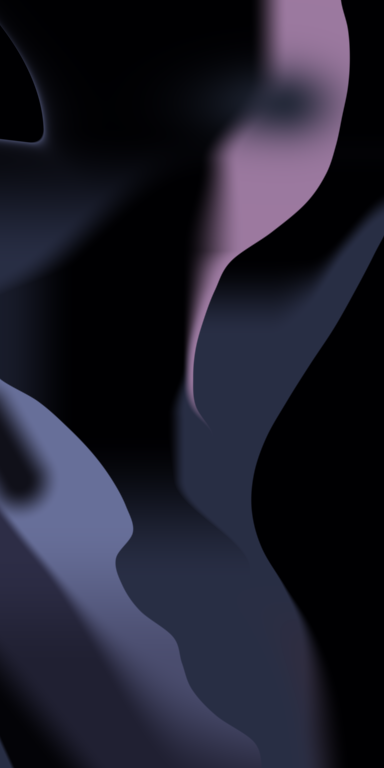
This background is drawn by a Shadertoy shader. Its source:

```glsl
// Dark abstract wallpaper: folded silk ribbons in navy, mauve and periwinkle.
// Each crisp fold is a spline x(y); the soft sides are smoothstep fades,
// and the layers are blended from back to front over near black.

#define BLACK vec3(0.0, 0.0, 0.008)
#define NAVY vec3(0.158, 0.180, 0.268)
#define DUSK vec3(0.195, 0.175, 0.245)
#define SLATE vec3(0.125, 0.150, 0.210)
#define MAUVE vec3(0.610, 0.475, 0.625)
#define PERIWINKLE vec3(0.405, 0.435, 0.600)
#define INDIGO vec3(0.290, 0.300, 0.430)
#define PLUM vec3(0.125, 0.125, 0.195)
#define KNOTS 16

// Edge positions at evenly spaced heights, in canvas widths
const float mauveEdge[KNOTS] = float[KNOTS](0.888, 0.906, 0.911, 0.906, 0.891, 0.875,
    0.849, 0.797, 0.708, 0.602, 0.56, 0.531, 0.51, 0.503, 0.51, 0.555);
const float navyEdge[KNOTS] = float[KNOTS](1.018, 0.974, 0.924, 0.87, 0.807, 0.747,
    0.693, 0.661, 0.656, 0.682, 0.74, 0.805, 0.852, 0.883, 0.901, 0.911);
const float frontEdge[KNOTS] = float[KNOTS](-0.01, 0.099, 0.177, 0.242, 0.292, 0.328,
    0.346, 0.302, 0.318, 0.365, 0.451, 0.474, 0.5, 0.563, 0.661, 0.682);

// Catmull-Rom curve through the knots, t from 0 to 1
float spline(float knots[KNOTS], float t) {
    t = clamp(t, 0.0, 1.0) * float(KNOTS - 1);
    int i = min(int(t), KNOTS - 2);
    float f = t - float(i);
    float a = knots[max(i - 1, 0)], b = knots[i];
    float c = knots[i + 1], d = knots[min(i + 2, KNOTS - 1)];
    return b + 0.5 * f * (c - a + f * (2.0 * a - 5.0 * b + 4.0 * c - d
        + f * (3.0 * (b - c) + d - a)));
}

// Approximate signed distance to a fold, negative on its left
float foldDistance(float knots[KNOTS], vec2 p, float top, float bottom) {
    float t = (p.y - top) / (bottom - top);
    float x = spline(knots, t);
    float slope = (spline(knots, t + 0.004) - x) / (0.004 * (bottom - top));
    return (p.x - x) / sqrt(1.0 + slope * slope);
}

float segmentDistance(vec2 p, vec2 a, vec2 b) {
    vec2 ab = b - a;
    return length(p - a - ab * clamp(dot(p - a, ab) / dot(ab, ab), 0.0, 1.0));
}

// Dim light on the left, shaded below by a wide arch
vec3 leftGlow(vec2 p) {
    float arch = mix(0.83, 0.42, smoothstep(-0.1, 0.55, p.x));
    float above = 1.0 - smoothstep(-0.09, 0.04, p.y - arch);
    float spill = 0.6 * (1.0 - smoothstep(0.0, 0.2, p.x));
    return mix(BLACK, NAVY, smoothstep(0.33, 0.7, p.y) * max(above, spill));
}

vec3 navyBody(vec3 col, vec2 p, float mauveX, float pixel) {
    float d = foldDistance(navyEdge, p, 0.568, 2.0);
    float blur = pixel + 0.12 * smoothstep(1.48, 1.95, p.y);
    float cover = 1.0 - smoothstep(-blur, pixel, d);
    float left = mix(mauveX, 0.465, smoothstep(0.95, 1.08, p.y));
    left += 0.17 * smoothstep(1.25, 1.48, p.y);
    float body = smoothstep(left - 0.03, left + 0.02 * smoothstep(0.95, 1.1, p.y), p.x);
    float shade = 0.70 - 0.18 * smoothstep(0.8, 1.03, p.x);
    float softness = mix(0.18, 0.04, smoothstep(0.7, 0.9, p.x));
    body *= smoothstep(shade - 0.03, shade + softness, p.y);
    body = max(body, smoothstep(1.12, 1.52, p.y));
    float dusk = smoothstep(-0.16, -0.03, d) * smoothstep(1.5, 1.8, p.y);
    return mix(col, mix(NAVY, DUSK, dusk), body * cover);
}

vec3 mauveRibbon(vec3 col, vec2 p, float mauveX, float pixel) {
    float d = foldDistance(mauveEdge, p, 0.0, 1.133);
    float inside = 1.0 - smoothstep(-pixel, pixel, d);
    float left = 0.65 - 0.13 * smoothstep(0.2, 0.42, p.y) - 0.045 * smoothstep(0.42, 0.65, p.y);
    left = mix(left, mauveX - 0.004, smoothstep(1.0, 1.13, p.y));
    float width = min(mix(0.1, 0.16, smoothstep(0.4, 0.65, p.y)), mauveX - left);
    float fade = smoothstep(0.0, 1.0, (p.x - left) / max(width, 0.003));
    fade *= 1.0 - smoothstep(0.98, 1.14, p.y);
    col = mix(col, MAUVE, inside * fade);
    // Slate shadow across the ribbon
    vec2 q = p - vec2(0.74, 0.27);
    q /= vec2(q.x < 0.0 ? 0.21 : 0.13, 0.095);
    return mix(col, SLATE, 0.95 * inside * exp(-dot(q, q)));
}

// Black leaf with a thin lit rim
vec3 rimmedLeaf(vec3 col, vec2 p, float pixel) {
    float t = max(0.345 - p.y, 0.0) / 0.28;
    float side = p.x - 0.114 * (1.0 - pow(t, 1.9));
    float base = p.y - 0.362 - 0.12 * p.x;
    float blend = max(0.04 - abs(side - base), 0.0);
    float d = max(side, base) + blend * blend / 0.16;
    float outside = max(d, 0.0);
    float rim = 0.5 * exp(-outside / 0.008) + 0.16 * exp(-outside / 0.04);
    rim *= mix(0.4, 1.0, smoothstep(0.05, 0.3, p.y));
    return mix(BLACK, col + rim * PERIWINKLE, smoothstep(-pixel, pixel, d));
}

vec3 frontFold(vec3 col, vec2 p, float pixel) {
    float d = foldDistance(frontEdge, p, 0.977, 2.0);
    vec3 fold = mix(PERIWINKLE, INDIGO, smoothstep(1.35, 1.75, p.y));
    // Shaded pocket
    float pocket = segmentDistance(p, vec2(-0.05, 1.08), vec2(0.05, 1.25)) - 0.07;
    fold = mix(fold, 0.5 * PLUM, 1.0 - smoothstep(-0.05, 0.04, pocket));
    // Plum underside, black hollow and lit corner
    float under = p.y - (1.31 + 1.35 * p.x - 0.9 * p.x * p.x);
    float softness = mix(0.04, 0.3, smoothstep(0.1, 0.5, p.x));
    vec3 plum = PLUM * mix(1.4, 1.0, smoothstep(1.45, 1.75, p.y));
    fold = mix(fold, plum, smoothstep(-0.01, softness, under));
    fold = mix(fold, BLACK, 0.9 * smoothstep(-0.06, 0.13, p.y - 1.7 - 1.25 * p.x));
    fold = mix(fold, NAVY, smoothstep(0.0, 0.03, p.y - 1.91 - 2.2 * p.x));
    return mix(col, fold, 1.0 - smoothstep(-pixel, pixel, d));
}

void mainImage(out vec4 fragColor, in vec2 fragCoord) {
    vec2 uv = fragCoord / iResolution.xy;
    vec2 p = vec2(uv.x, 2.0 - 2.0 * uv.y); // y runs down from the top
    float pixel = 1.0 / iResolution.x;
    float mauveX = spline(mauveEdge, p.y / 1.133);
    vec3 col = leftGlow(p);
    col = navyBody(col, p, mauveX, pixel);
    col = mauveRibbon(col, p, mauveX, pixel);
    col = rimmedLeaf(col, p, pixel);
    col = frontFold(col, p, pixel);
    fragColor = vec4(col, 1.0);
}
```
